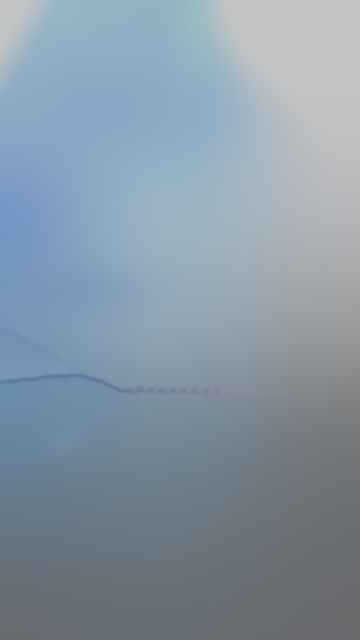
Give the GLSL for this background, as a Shadertoy shader.

```glsl
// Misty blue hills with a faint treeline below a soft, pale sky.

const int STOPS = 7;
// Vertical colour ramps, evenly spaced from bottom to top.
const vec3 LEFT_RAMP[STOPS] = vec3[](
    vec3(.40, .42, .44), vec3(.40, .46, .51), vec3(.41, .53, .64), vec3(.46, .59, .72),
    vec3(.46, .59, .77), vec3(.56, .67, .77), vec3(.60, .71, .77));
const vec3 MIDDLE_RAMP[STOPS] = vec3[](
    vec3(.40, .43, .45), vec3(.42, .47, .51), vec3(.46, .54, .60), vec3(.57, .65, .71),
    vec3(.60, .70, .76), vec3(.56, .68, .77), vec3(.56, .70, .76));
const vec3 RIGHT_RAMP[STOPS] = vec3[](
    vec3(.41, .41, .42), vec3(.42, .43, .44), vec3(.475, .48, .485), vec3(.61, .61, .61),
    vec3(.71, .71, .72), vec3(.76, .76, .76), vec3(.77, .77, .77));

const vec3 CORNER_LIGHT = vec3(.76, .77, .77);
const vec3 CLOUD_BLUE = vec3(.50, .64, .77);
const vec3 CLOUD_CYAN = vec3(.60, .75, .76);
const vec3 HAZE_BLUE = vec3(.46, .58, .72);
const vec3 SLOPE_BLUE = vec3(.37, .52, .68);
const vec3 MIST = vec3(.53, .64, .73);
const vec3 RIDGE_INK = vec3(.33, .39, .56);
const vec3 TREE_MAUVE = vec3(.44, .44, .57);
const vec3 PINK_HAZE = vec3(.59, .55, .62);
const float TREE_SPACING = .031;
const float TREE_HEIGHT = .012;

float hash(float n) {
    return fract(sin(n * 127.1) * 437.58);
}

float noise(float x) {
    float i = floor(x);
    return mix(hash(i), hash(i + 1.), smoothstep(0., 1., x - i));
}

// Soft elliptical spot.
float spot(vec2 p, vec2 center, vec2 radius) {
    vec2 d = (p - center) / radius;
    return exp(-dot(d, d));
}

// Catmull-Rom interpolation through a colour ramp.
vec3 ramp(vec3 stops[STOPS], float y) {
    float s = clamp(y, 0., .9999) * float(STOPS - 1);
    int i = int(s);
    float t = fract(s);
    vec3 a = stops[max(i - 1, 0)], b = stops[i];
    vec3 c = stops[i + 1], d = stops[min(i + 2, STOPS - 1)];
    return b + .5 * t * (c - a + t * (2. * a - 5. * b + 4. * c - d
        + t * (3. * (b - c) + d - a)));
}

vec3 sky(vec2 p) {
    // The pale right side has a crisper, curved edge near the top.
    float edge = .73 - .16 * smoothstep(.78, 1., p.y);
    float width = mix(.32, .08, smoothstep(.6, 1., p.y));
    vec3 color = mix(ramp(LEFT_RAMP, p.y), ramp(MIDDLE_RAMP, p.y), smoothstep(0., .46, p.x));
    color = mix(color, ramp(RIGHT_RAMP, p.y), smoothstep(edge - width, edge + width, p.x));

    // Cloud tints and the light corner.
    color = mix(color, CLOUD_BLUE, .6 * spot(p, vec2(.27, .83), vec2(.22, .08)));
    color = mix(color, CLOUD_CYAN, .5 * spot(p, vec2(.54, .97), vec2(.06, .09)));
    color = mix(color, HAZE_BLUE, .6 * spot(p, vec2(.20, .545), vec2(.20, .045)));
    float corner = p.y - .885 - .92 * p.x;
    return mix(color, CORNER_LIGHT, smoothstep(-.06, .06, corner));
}

float upperRidge(float x) {
    return .495 - .32 * x + .006 * (noise(x * 28.) - .5) + .003 * (noise(x * 75.) - .5);
}

float lowerRidge(float x) {
    return .404 + .009 * smoothstep(0., .17, x) - .024 * smoothstep(.22, .36, x)
        - .007 * smoothstep(.36, .70, x) + .002 * (noise(x * 60.) - .5);
}

vec3 hills(vec3 color, vec2 p) {
    float upper = upperRidge(p.x) - p.y;
    float lower = lowerRidge(p.x) - p.y;
    float leftFade = 1. - smoothstep(.18, .31, p.x);
    float ridgeFade = 1. - smoothstep(.32, .42, p.x);

    // Far slope, with mist gathered at its foot.
    float face = smoothstep(-.002, .003, upper) * smoothstep(.002, -.003, lower) * leftFade;
    color = mix(color, SLOPE_BLUE, .45 * face * exp(-max(upper, 0.) / .022));
    color = mix(color, MIST, .5 * face * exp(-max(-lower, 0.) / .025));

    // Near slope and its fine dark crest.
    float below = smoothstep(-.001, .003, lower);
    color = mix(color, SLOPE_BLUE, .4 * below * ridgeFade * exp(-max(lower, 0.) / .03));
    float crest = exp(-pow(lower / .0032, 2.));
    return mix(color, RIDGE_INK, .55 * crest * ridgeFade);
}

vec3 treeline(vec3 color, vec2 p) {
    float ground = lowerRidge(p.x) - .001;
    float span = smoothstep(.32, .37, p.x) * (1. - smoothstep(.50, .70, p.x));
    float cell = p.x / TREE_SPACING;
    float size = TREE_HEIGHT * mix(.65, 1., hash(floor(cell)));
    float lean = .2 * (noise(p.y * 300. + floor(cell) * 7.) - .5);
    float crown = 1. - smoothstep(.12, .46, abs(fract(cell) - .5 + lean));
    float height = p.y - ground;
    float trees = crown * smoothstep(-.004, .001, height)
        * (1. - smoothstep(size * .65, size, height));
    float roots = exp(-pow(height / .003, 2.));
    color = mix(color, PINK_HAZE, .35 * spot(p, vec2(.62, .387), vec2(.13, .009)));
    return mix(color, TREE_MAUVE, span * max(.55 * trees, .35 * roots));
}

void mainImage(out vec4 fragColor, in vec2 fragCoord) {
    vec2 p = fragCoord / iResolution.xy;
    vec3 color = treeline(hills(sky(p), p), p);
    // Faint pale wisp in the lower mist.
    color = mix(color, MIST, .15 * spot(p, vec2(.18, .31), vec2(.05, .025)));
    fragColor = vec4(color, 1.);
}
```
